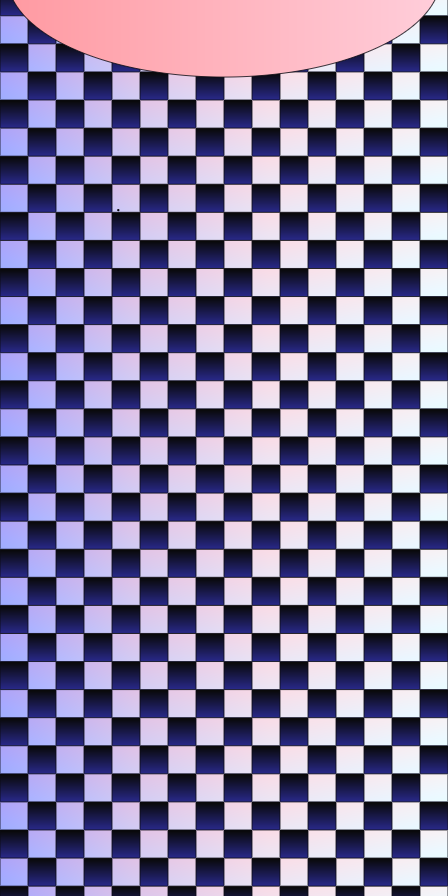
A WebGL 2 fragment shader for this pattern:

```glsl
#version 300 es
precision highp float;
// Shaded checkerboard, periwinkle to white, with a pink ellipse hanging from the top.

uniform vec2 u_resolution;
out vec4 fragColor;

// Lengths are fractions of the canvas width; y runs down from the top edge.
const float COLUMNS = 16.0;
const float ROW_HEIGHT = 0.06267;
const float FIRST_ROW = 0.0352;
const float LINE_WIDTH = 0.0018;

const vec2 ELLIPSE_CENTER = vec2(0.5, -0.052);
const vec2 ELLIPSE_RADII = vec2(0.484, 0.224);
const vec2 SPECK = vec2(0.264, 0.469);
const float SPECK_RADIUS = 0.0025;

const vec3 INK = vec3(0.04, 0.04, 0.07);
const vec3 DARK_TOP = vec3(0.03, 0.03, 0.02);
const vec3 DARK_BOTTOM = vec3(0.16, 0.16, 0.54);
const vec3 PERIWINKLE = vec3(0.65, 0.66, 1.0);
const vec3 LILAC = vec3(0.85, 0.78, 0.93);
const vec3 BLUSH = vec3(0.95, 0.88, 0.93);
const vec3 ICE = vec3(0.94, 0.97, 0.99);
const vec3 CELL_TINT = vec3(0.03, -0.02, -0.03);
const vec3 PINK_LEFT = vec3(1.0, 0.60, 0.63);
const vec3 PINK_RIGHT = vec3(1.0, 0.81, 0.86);

// Coverage of a shape from its signed distance.
float fill(float dist, float pixel) {
    return clamp(0.5 - dist / pixel, 0.0, 1.0);
}

// Coverage of a line that fades rather than vanishing below one pixel.
float stroke(float dist, float pixel) {
    float drawn = max(LINE_WIDTH, pixel);
    return fill(abs(dist) - 0.5 * drawn, pixel) * LINE_WIDTH / drawn;
}

// Approximate signed distance to an axis-aligned ellipse.
float ellipse(vec2 p, vec2 radii) {
    float k = length(p / radii);
    return k * (k - 1.0) / max(length(p / (radii * radii)), 1e-4);
}

// Horizontal sweep of the light cells.
vec3 lightSweep(float x) {
    vec3 color = mix(PERIWINKLE, LILAC, clamp(x / 0.3, 0.0, 1.0));
    color = mix(color, BLUSH, clamp((x - 0.3) / 0.3, 0.0, 1.0));
    return mix(color, ICE, clamp((x - 0.6) / 0.4, 0.0, 1.0));
}

void main() {
    float pixel = 1.0 / u_resolution.x;
    vec2 p = vec2(gl_FragCoord.x, u_resolution.y - gl_FragCoord.y) * pixel;

    // Cell index, position inside the cell and distance to its edges
    vec2 cellSize = vec2(1.0 / COLUMNS, ROW_HEIGHT);
    vec2 grid = (p - vec2(0.0, FIRST_ROW)) / cellSize;
    vec2 cell = floor(grid);
    vec2 local = fract(grid);
    vec2 edge = min(local, 1.0 - local) * cellSize;

    // Checkerboard with softened edges
    vec2 side = (1.0 - 2.0 * mod(cell, 2.0)) * clamp(2.0 * edge / pixel, 0.0, 1.0);
    float dark = 0.5 - 0.5 * side.x * side.y;
    vec3 light = lightSweep(p.x) + CELL_TINT * (1.0 - 2.0 * local.y);
    vec3 color = mix(light, mix(DARK_TOP, DARK_BOTTOM, local.y), dark);

    // Fine cell outlines and one stray speck
    color = mix(color, INK, max(stroke(edge.x, pixel), stroke(edge.y, pixel)));
    color = mix(color, INK, fill(length(p - SPECK) - SPECK_RADIUS, pixel));

    // Outlined ellipse
    float dist = ellipse(p - ELLIPSE_CENTER, ELLIPSE_RADII);
    color = mix(color, mix(PINK_LEFT, PINK_RIGHT, p.x), fill(dist, pixel));
    color = mix(color, INK, stroke(dist, pixel));

    fragColor = vec4(color, 1.0);
}
```
